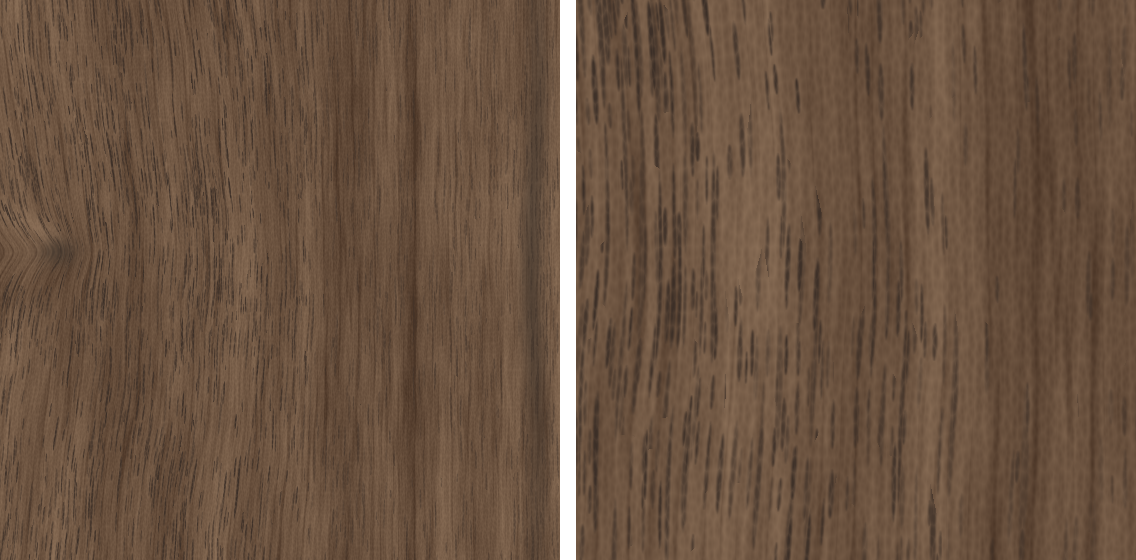
Left, the full canvas; right, a detail of the centre.
Give the GLSL for this texture, as a Shadertoy shader.

```glsl
float hash(vec2 p) {
    return fract(sin(dot(p, vec2(127.1, 311.7))) * 43758.55);
}

// Distance to the nearest jittered cell point
float cellular(vec2 p) {
    vec2 cell = floor(p);
    float nearest = 2.0;
    for (int y = -1; y <= 1; y++) {
        for (int x = -1; x <= 1; x++) {
            vec2 id = cell + vec2(x, y);
            vec2 point = id + vec2(hash(id), hash(id + 57.3));
            nearest = min(nearest, distance(p, point));
        }
    }
    return nearest;
}

float bell(float x, float centre, float width) {
    float d = (x - centre) / width;
    return exp(-d * d);
}

// Grain coordinates: a slow bow on the left and a sharp bulge at the knot
vec2 grainFlow(vec2 p, vec2 knot) {
    vec2 d = p - knot;
    float leftSide = 1.0 - smoothstep(0.3, 0.75, p.x);
    float bow = 0.024 * cos((p.y - 0.52) * 4.5) + 0.002 * sin(p.y * 19.0 + p.x * 9.0);
    float bulge = 0.07 * exp(-sqrt(d.y * d.y + 0.0002) / 0.05);
    bulge *= exp(-max(d.x, 0.0) / 0.05);
    float ripple = 0.0008 * sin(p.y * 37.0 + p.x * 40.0);
    return vec2(p.x - bow * leftSide - bulge - ripple, p.y);
}

// Tapered dark strokes that follow one another in chains along a column
float pores(vec2 g, vec2 grid, float density, float halfWidth, float blur, float seed) {
    float column = floor(g.x * grid.x);
    float start = hash(vec2(column, seed));
    float row = g.y * grid.y + 9.0 * start;
    vec2 id = vec2(column, floor(row) + seed * 17.0);
    float centre = mix(0.38, 0.62, start) + 0.08 * (hash(id + 3.1) - 0.5);
    float halfLength = mix(0.25, 0.5, hash(id + 8.7));
    float along = abs(fract(row) - 0.5) / halfLength;
    float taper = sqrt(max(1.0 - along * along, 0.0));
    float across = abs(fract(g.x * grid.x) - centre) / grid.x;
    float edge = halfWidth * taper * mix(0.6, 1.15, hash(id + 14.3));
    float stroke = 1.0 - smoothstep(edge - blur, edge + blur, across);
    float chain = 1.0 + 0.6 * sin(g.y * 9.0 + 40.0 * start);
    float present = step(hash(id + 21.9), density * chain);
    return stroke * smoothstep(0.0, 0.7, taper) * present * mix(0.35, 1.0, hash(id + 33.0));
}

// Dense on the left, sparser on the right, gathered in wavering clusters
float poreDensity(vec2 p, vec2 g, vec2 knot) {
    float side = mix(0.75, 0.45, smoothstep(0.42, 0.62, p.x));
    float cluster = 0.65 + 0.3 * sin(g.x * 61.0 + 2.0 * sin(g.x * 23.0 + p.y * 4.0))
                  + 0.2 * sin(p.y * 13.0 + g.x * 19.0);
    float clearing = (1.0 - smoothstep(0.1, 0.15, p.x)) * bell(p.y, knot.y, 0.07);
    return side * cluster * (1.0 - 0.85 * clearing) + 0.5 * bell(p.x, 0.955, 0.025);
}

float broadTone(vec2 p, vec2 g) {
    float tone = 0.08 * sin(g.x * 17.0 + 0.6 + sin(p.y * 3.0));
    tone += 0.07 * sin(g.x * 47.0 + 1.5 * sin(p.y * 2.3 + 1.0));
    tone += 0.06 * sin(p.y * 7.0 + p.x * 11.0);
    tone += 0.28 * (cellular(g * vec2(22.0, 2.2) + 5.0) - 0.45);
    tone += 0.22 * (cellular(g * vec2(9.0, 3.5) + 31.0) - 0.45);
    tone -= 0.13 * bell(p.x, 0.66, 0.12);
    tone -= 0.34 * bell(g.x, 0.735, 0.013);
    tone += 0.22 * bell(p.x, 0.905, 0.025) + 0.3 * smoothstep(0.965, 1.0, p.x);
    return tone;
}

float fibreTone(vec2 g) {
    float tone = 0.30 * (cellular(g * vec2(85.0, 3.0)) - 0.45);
    tone += 0.34 * (cellular(g * vec2(230.0, 14.0) + 13.0) - 0.45);
    float grainLine = smoothstep(0.5, 0.85, cellular(g * vec2(135.0, 4.0) + 71.0));
    return tone - 0.30 * grainLine;
}

void mainImage(out vec4 fragColor, in vec2 fragCoord) {
    const vec3 darkWood = vec3(0.325, 0.237, 0.174);
    const vec3 lightWood = vec3(0.518, 0.412, 0.322);
    const vec3 poreBrown = vec3(0.225, 0.178, 0.150);
    const vec3 smokeGrey = vec3(0.265, 0.218, 0.180);
    const vec2 knot = vec2(0.105, 0.55);

    vec2 p = fragCoord / iResolution.y;
    vec2 g = grainFlow(p, knot);
    float blur = max(0.0011, 0.7 / iResolution.y);

    // Wood body
    float speckle = cellular(p * vec2(330.0, 150.0)) - 0.45;
    float tone = 0.62 + broadTone(p, g) + fibreTone(g) + 0.27 * speckle;

    // Knot: pale sweep above, shaded fan below, dark core
    vec2 d = p - knot;
    float leftOfKnot = 1.0 - smoothstep(-0.02, 0.04, d.x);
    tone += 0.25 * leftOfKnot * bell(d.y + 0.5 * d.x, 0.025, 0.022);
    tone -= 0.32 * leftOfKnot * bell(d.y - 0.6 * d.x, -0.03, 0.045);
    vec2 coreOffset = d * vec2(32.0, 42.0);
    float core = exp(-dot(coreOffset, coreOffset)) * (0.8 + 0.2 * sin(g.x * 650.0));
    vec3 color = mix(darkWood, lightWood, clamp(tone, -0.15, 1.1));

    // Smoky vertical band near the right edge
    float smoke = bell(p.x, 0.955 + 0.006 * sin(p.y * 9.0), 0.018);
    smoke *= 0.42 + 0.2 * sin(p.y * 5.0 - 1.2);
    color = mix(color, smokeGrey, max(smoke, 0.85 * core));

    // Pores: from long strokes to short dashes, which thicken in patches
    float density = poreDensity(p, g, knot);
    float dashPatch = bell(p.y, 0.68, 0.09) + bell(p.y, 0.43, 0.06);
    float marks = 0.0;
    for (int i = 0; i < 4; i++) {
        float k = float(i);
        vec2 grid = vec2(90.0 + 20.0 * k, 8.0 + 8.0 * k);
        float amount = density * mix(0.85, 0.25 + 0.5 * dashPatch, k / 3.0);
        marks = max(marks, pores(g, grid, amount, 0.0018 - 0.0002 * k, blur, k + 1.0));
    }
    float strength = mix(0.88, 0.5, smoothstep(0.45, 0.65, p.x));
    marks *= clamp(0.95 - 0.9 * speckle, 0.4, 1.1);
    color = mix(color, poreBrown, marks * strength);

    fragColor = vec4(color, 1.0);
}
```
